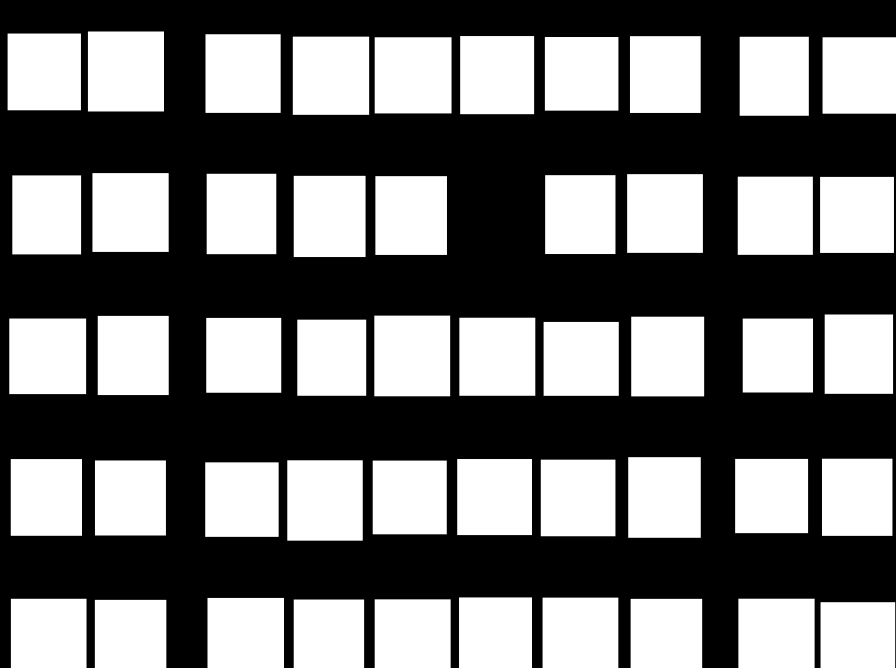
Reproduce this pattern procedurally as a WebGL 1 fragment shader.

```glsl
precision highp float;

uniform vec2 u_resolution;

// Lengths are fractions of the canvas width, measured from the top left.
const int COLUMNS = 10;
const vec2 FIRST_CENTER = vec2(0.0534, 0.0833);
const vec2 PITCH = vec2(0.09375, 0.1572);
const float AISLE = 0.03;
const vec2 AISLE_COLUMNS = vec2(2.0, 8.0);
const vec2 BLOCK_SIZE = vec2(0.0811, 0.0865);
const vec2 SIZE_JITTER = vec2(0.0048, 0.0045);
const vec2 BLOCK_JITTER = vec2(0.0025, 0.0022);
const vec2 GROUP_JITTER = vec2(0.0055, 0.0020);
const vec2 EMPTY_CELL = vec2(5.0, 1.0);
const vec3 GROUND_COLOR = vec3(0.0);
const vec3 BLOCK_COLOR = vec3(1.0);

// Four random values in -1..1 for each cell.
vec4 hashSigned(vec2 cell) {
  vec4 p = fract(cell.xyxy * vec4(0.1031, 0.1030, 0.0973, 0.1099));
  p += dot(p, p.wzxy + 33.33);
  return fract((p.xxyz + p.yzzw) * p.zywx) * 2.0 - 1.0;
}

// Antialiased coverage of an axis-aligned rectangle.
float rectangle(vec2 offset, vec2 halfSize, float pixel) {
  vec2 cover = clamp((halfSize - abs(offset)) / pixel + 0.5, 0.0, 1.0);
  return cover.x * cover.y;
}

float block(vec2 point, vec2 cell, float pixel) {
  // Aisles split each row into groups that drift together.
  float group = step(AISLE_COLUMNS.x, cell.x) + step(AISLE_COLUMNS.y, cell.x);
  vec2 center = FIRST_CENTER + cell * PITCH + vec2(group * AISLE, 0.0);
  center += hashSigned(vec2(group + 41.0, cell.y + 17.0)).xy * GROUP_JITTER;

  vec4 random = hashSigned(cell + vec2(3.0, 7.0));
  center += random.xy * BLOCK_JITTER;
  vec2 size = BLOCK_SIZE + random.zw * SIZE_JITTER;

  vec2 gap = abs(cell - EMPTY_CELL);
  float present = step(0.5, gap.x + gap.y);
  return present * rectangle(point - center, 0.5 * size, pixel);
}

void main() {
  float pixel = 1.0 / u_resolution.x;
  vec2 point = vec2(gl_FragCoord.x, u_resolution.y - gl_FragCoord.y) * pixel;
  float row = floor((point.y - FIRST_CENTER.y) / PITCH.y + 0.5);

  float cover = 0.0;
  for (int column = 0; column < COLUMNS; column++) {
    cover = max(cover, block(point, vec2(float(column), row), pixel));
  }
  gl_FragColor = vec4(mix(GROUND_COLOR, BLOCK_COLOR, cover), 1.0);
}
```
